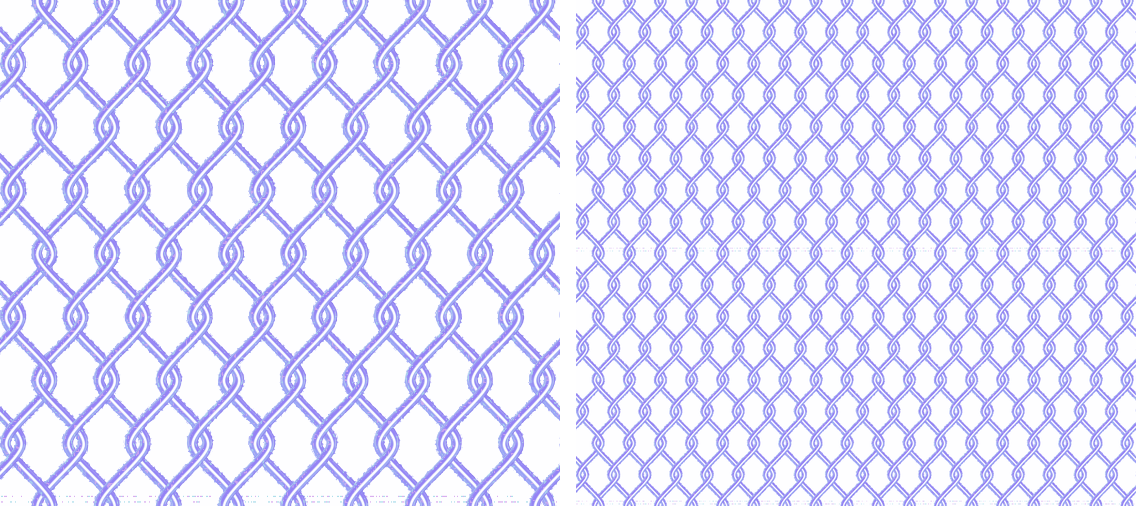
Left, the tile; right, the same tile 2 across and 2 down.
This texture map is drawn by a Shadertoy shader. Its source:

```glsl
// Tileable chain-link mesh of interlocked violet-blue wires on a white ground.

const vec2  REPEATS      = vec2(9.0, 4.0);   // cells across and down
const float CELL_ASPECT  = 2.03;             // cell height over cell width
const float FIRST_WIRE   = 0.463;            // centre of wire 0, in cell widths
const float WIRE_RADIUS  = 0.086;
const float WIRE_SLOPE   = 1.05;             // sideways run per unit of height
const float BEND_RADIUS  = 0.187;            // rounding of the bends
const float FLIPPED_KNOT = 0.713;            // knot column woven the other way
const float EDGE_WEAR    = 0.16;
const vec2  FINE_GRAIN   = vec2(300.0, 270.0);
const vec2  BROAD_GRAIN  = vec2(108.0, 96.0);

const vec3 GROUND     = vec3(0.995, 0.995, 1.0);
const vec3 BLUE       = vec3(0.59, 0.63, 0.96);
const vec3 VIOLET     = vec3(0.58, 0.51, 0.96);
const vec3 PERIWINKLE = vec3(0.71, 0.76, 0.96);
const vec3 PINK       = vec3(0.85, 0.68, 0.94);
const vec3 CYAN       = vec3(0.68, 0.87, 0.92);

float hash(vec2 p) {
    vec3 h = fract(vec3(p.xyx) * 0.1031);
    h += dot(h, h.yzx + 33.33);
    return fract((h.x + h.y) * h.z);
}

// Value noise that wraps after a whole number of grid cells.
float wrapNoise(vec2 uv, vec2 grid) {
    vec2 p = uv * grid, i = floor(p), f = fract(p);
    f = f * f * (3.0 - 2.0 * f);
    vec2 a = mod(i, grid), b = mod(i + 1.0, grid);
    return mix(mix(hash(a), hash(vec2(b.x, a.y)), f.x),
               mix(hash(vec2(a.x, b.y)), hash(b), f.x), f.y);
}

// Sideways offset (x) and slope dx/dy (y) of a rounded zigzag, right bend at y = 0.
vec2 zigzag(float y) {
    float s = fract(y + 0.5) - 0.5;
    float quarter = 0.25 * CELL_ASPECT;
    float t = abs(s) * CELL_ASPECT;
    float side = t < quarter ? 1.0 : -1.0;
    float m = t < quarter ? t : 2.0 * quarter - t;
    float curve = length(vec2(m, BEND_RADIUS));
    float offset = side * WIRE_SLOPE * (length(vec2(quarter, BEND_RADIUS)) - curve);
    return vec2(offset, -sign(s) * WIRE_SLOPE * m / curve);
}

float band(float a, float centre, float halfWidth, float blur) {
    return 1.0 - smoothstep(halfWidth - blur, halfWidth + blur, abs(a - centre));
}

// Colour across one wire: a runs from -1 (left edge) to 1 (right edge).
vec3 wireColor(float a, float slope, float fine, float broad, float blur) {
    float rising = smoothstep(-0.6, 0.6, slope);
    float bend = 1.0 - smoothstep(0.15, 0.7, abs(slope));
    vec3 leftTone = mix(BLUE, VIOLET, rising);
    vec3 rightTone = mix(VIOLET, BLUE, rising);
    float gloss = mix(0.02, 0.2, rising);
    vec3 color = mix(leftTone, rightTone, smoothstep(gloss - blur, gloss + blur, a));

    // Soft light on the outer flanks, strongest round the bends
    color = mix(color, PERIWINKLE, band(abs(a), 0.72, 0.14, 0.12) * (0.35 + 0.45 * bend));
    // Brushed wear
    color = mix(color, VIOLET, 0.6 * smoothstep(0.5, 0.75, broad));
    color = mix(color, PINK, 0.75 * smoothstep(0.7, 0.85, fine) * band(a, -0.3, 0.4, 0.15));
    color = mix(color, CYAN, 0.7 * smoothstep(0.3, 0.15, fine) * band(abs(a), 0.8, 0.25, 0.1));
    // Glossy stripe with tinted rims
    color = mix(color, PINK, 0.6 * band(a, gloss - 0.24, 0.07, blur));
    color = mix(color, PERIWINKLE, band(a, gloss, 0.3, blur) * 0.7);
    color = mix(color, GROUND, band(a, gloss, 0.21, blur));
    // Thin outline: cyan on the lit side, blue-violet on the other
    color = mix(color, mix(BLUE, CYAN, rising), 0.8 * band(a, -0.94, 0.09, blur));
    return mix(color, VIOLET * 0.96, 0.8 * band(a, 0.94, 0.09, blur));
}

void mainImage(out vec4 fragColor, in vec2 fragCoord) {
    vec2 uv = fragCoord / iResolution.xy;
    vec2 q = uv * REPEATS;
    float blur = 0.7 * REPEATS.x / (iResolution.x * WIRE_RADIUS);
    float fine = wrapNoise(uv, FINE_GRAIN);
    float broad = wrapNoise(uv, BROAD_GRAIN);
    vec3 color = GROUND;

    // Sparse dotted dust rows near the lower edge
    float dustCell = floor(uv.x * 380.0);
    for (int row = 0; row < 2; row++) {
        float pick = hash(vec2(dustCell, float(row) + 7.0));
        float line = band(uv.y, 0.008 + 0.011 * float(row), 0.0012, 0.6 / iResolution.y);
        vec3 dust = mix(CYAN, PINK, step(0.85, pick));
        color = mix(color, dust, line * step(0.68, pick));
    }

    // Under strands first, then over strands
    bool flipped = abs(q.x - FLIPPED_KNOT) < 0.25;
    float nearest = floor((q.x - FIRST_WIRE) * 2.0 + 0.5);
    for (int layer = 0; layer < 2; layer++) {
        for (int j = -1; j <= 1; j++) {
            float wire = nearest + float(j);
            float mirror = 1.0 - 2.0 * mod(wire, 2.0);
            vec2 path = zigzag(q.y) * mirror;
            bool over = (path.y > 0.0) != flipped;
            if (over != (layer == 1)) continue;
            float a = (q.x - FIRST_WIRE - 0.5 * wire - path.x)
                    / (WIRE_RADIUS * sqrt(1.0 + path.y * path.y));
            float ragged = 1.0 + EDGE_WEAR * (fine - 0.45);
            float cover = 1.0 - smoothstep(ragged - blur, ragged + blur, abs(a));
            // Loose specks just outside the edge
            float speck = band(abs(a), 1.1, 0.1, blur) * smoothstep(0.66, 0.8, fine);
            color = mix(color, BLUE, 0.7 * speck);
            color = mix(color, wireColor(a, path.y, fine, broad, blur), cover);
        }
    }
    fragColor = vec4(color, 1.0);
}
```
